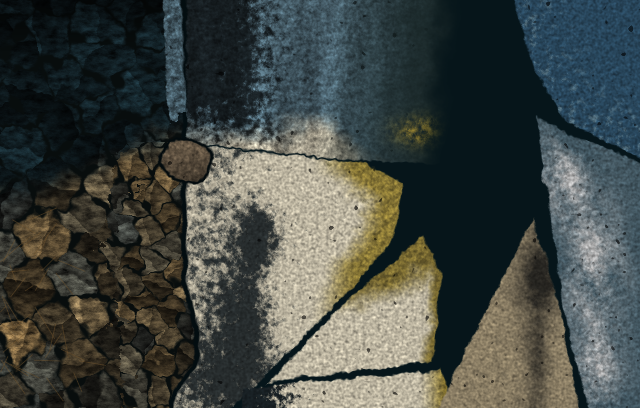
Give the GLSL for this texture, as a WebGL 1 fragment shader.

```glsl
precision highp float;
// Aerial view of broken ice on dark water beside a rocky shore, half in shade.
// Floes are intersections of half planes with noisy edges; rocks are faceted
// Voronoi cells; gradient noise adds stains, relief and dappled light.
uniform vec2 u_resolution;
vec2 p, q; // plain, roughened
vec3 col;

vec2 hash2(vec2 c) {
  return fract(sin(vec2(dot(c, vec2(127.1, 311.7)), dot(c, vec2(269.5, 183.3)))) * 43758.5);
}
float corner(vec2 i, vec2 f, vec2 o) { return dot(hash2(i + o) * 2. - 1., f - o); }
float noise(vec2 s) {
  vec2 i = floor(s), f = fract(s), u = f * f * (3. - 2. * f);
  return mix(mix(corner(i, f, vec2(0)), corner(i, f, vec2(1, 0)), u.x),
             mix(corner(i, f, vec2(0, 1)), corner(i, f, vec2(1)), u.x), u.y);
}
float fbm(vec2 s) {
  float sum = 0., amp = .6;
  for (int i = 0; i < 5; i++) {
    sum += amp * noise(s);
    s = mat2(1.6, 1.2, -1.2, 1.6) * s + 7.3;
    amp *= .6;
  }
  return sum;
}
// Distance to the line a-b, positive on the left of travel (y points down).
float edge(float ax, float ay, float bx, float by) {
  vec2 d = normalize(vec2(bx - ax, by - ay));
  return dot(q - vec2(ax, ay), vec2(d.y, -d.x));
}
float blob(float x, float y, float rx, float ry) {
  vec2 d = (p - vec2(x, y)) / vec2(rx, ry);
  return exp(-dot(d, d));
}
float cover(float d) { return 1. - smoothstep(-.014, .014, d); }
void lay(vec3 c, float d) { col = mix(col, c, cover(d)); }

vec3 rocks(float size, float lit) {
  vec2 s = mat2(.85, .5, -.6, .9) * (q + .13 * noise(q * 5.)) / size, near, id;
  float f1 = 9., f2 = 9.;
  for (int k = 0; k < 9; k++) {
    vec2 g = floor(s) + vec2(mod(float(k), 3.), floor(float(k) / 3.)) - 1.;
    vec2 r = g + .1 + .8 * hash2(g) - s;
    float d = length(r);
    if (d < f1) { f2 = f1; f1 = d; near = r; id = hash2(g + 5.); }
    else f2 = min(f2, d);
  }
  float facet = dot(near, normalize(id - .5));
  float tone = .3 + .7 * id.x * id.x + .5 * smoothstep(.06, .1, facet) - .5 * facet;
  tone *= .9 + 1.5 * fbm(p * vec2(7, 13));
  vec3 warm = mix(vec3(.24, .26, .25), vec3(.42, .34, .22), id.y);
  float gap = f2 - f1 + .35 * noise(p * 6.);
  return mix(vec3(.03, .05, .05), mix(vec3(.08, .145, .17), warm, lit) * tone, smoothstep(0., .16, gap));
}

void main() {
  // The canvas is 7.68 units wide, with y measured down from the top.
  p = vec2(gl_FragCoord.x, u_resolution.y - gl_FragCoord.y) * 7.68 / u_resolution.x;
  float n = fbm(p * 2.5), fine = fbm(p * 11.);
  q = p + .06 * vec2(noise(p * 4.), noise(p * 4. + 30.)) + .035 * vec2(fine, noise(p * 19.));
  float grain = 1. + .25 * (fine - fbm(p * 11. + .4)) + .35 * noise(p * 34.) + .3 * noise(p * 23.);
  grain *= 1. - .6 * smoothstep(.36, .48, noise(p * 13.));
  vec3 sun = vec3(.74, .71, .63) * grain, shade = vec3(.31, .41, .46) * grain;
  vec3 ochre = vec3(.5, .43, .16) * grain * (1. + .5 * fine), water = vec3(.022, .082, .102);
  float dusk = mix(2.35, 1.64, smoothstep(0., 2.2, p.x)) + .4 * smoothstep(3.9, 4.6, p.x);
  float lit = smoothstep(-.2, .2, p.y - dusk + .3 * n + .2 * blob(3.8, 1.5, .4, .3));
  vec3 ice = mix(shade, sun, lit);
  col = water;

  // Shaded sheet, stained at the left and sinking under water at the right.
  float d = max(edge(5.4, 1.97, 4.3, 1.92), edge(4.3, 1.92, 2.2, 1.71));
  d = max(d, edge(5.75, 0., 5.3, 1.9));
  float clean = mix(.28, .85, smoothstep(2.9, 3.4, p.x + .5 * n + .8 * fine));
  clean = max(clean, .8 * smoothstep(1.1, 1.8, p.y + .4 * n + .7 * fine));
  clean *= 1. + .6 * noise(p * vec2(4, .5)) + .6 * fine;
  float sunk = smoothstep(4., 5.7, p.x + .25 * n + .1 * p.y);
  vec3 sheet = mix(ice * clean, water + vec3(.06, .05, .03), sqrt(sunk));
  sheet = mix(sheet, ochre, blob(5.06, 1.58, .3, .16) * clamp(.65 + 2. * fine, 0., 1.));
  col = mix(col, sheet, cover(d) * (1. - smoothstep(.75, 1., sunk)));

  // Sunlit sheet with dirt on the shore side and an ochre rim.
  float rim = max(edge(4.3, 1.92, 4.85, 2.2), edge(4.85, 2.2, 4.72, 2.85));
  rim = max(rim, max(edge(4.72, 2.85, 4.3, 3.38), edge(4.3, 3.38, 2.9, 4.78)));
  float dirt = blob(3.12, 2.85, .24, .34) + .7 * blob(2.95, 3.7, .3, .6) + .7 * blob(2.9, 4.6, .6, .6);
  dirt += .45 - .45 * smoothstep(2.6, 3.5, p.x);
  sheet = mix(ice, shade * .27, .9 * smoothstep(.2, .9, dirt + 1.2 * fine + .4 * n));
  float stain = smoothstep(-.5, -.15, rim + .25 * n) * smoothstep(3.7, 4.3, p.x);
  lay(mix(sheet, ochre, .9 * stain), max(rim, edge(2.2, 1.735, 4.3, 1.945)));

  // Small sunlit floe and the strip below it.
  rim = max(edge(5.1, 2.82, 5.29, 3.3), edge(5.29, 3.3, 5.2, 4.3));
  d = max(rim, max(edge(3.4, 4.4, 4.05, 3.72), edge(4.05, 3.72, 5.1, 2.8)));
  stain = 1. - smoothstep(3.2, 3.6, p.y + .35 * (p.x - 4.9) + .3 * n);
  stain = max(stain, smoothstep(-.2, 0., rim + .2 * n));
  lay(mix(sun, ochre * .85, .9 * stain), max(d, edge(5.2, 4.33, 3.4, 4.56)));
  d = max(edge(3.4, 4.61, 5.35, 4.44), edge(5.3, 4.43, 5.42, 4.88));
  sheet = mix(shade * .3, sun, smoothstep(3.2, 3.6, p.x + fine));
  lay(mix(sheet, ochre, smoothstep(5., 5.4, p.x)), max(d, 2.9 - q.x));

  // Brown wedge, then the two blue floes on the right.
  d = max(edge(5.4, 4.6, 6.4, 2.62), max(edge(6.4, 2.62, 6.72, 3.7), edge(6.72, 3.7, 6.95, 4.88)));
  float soot = blob(6.5, 3.3, .3, .5) + .7 * blob(6.45, 4.4, .13, .8) + .5 * n + .6 * fine;
  lay(sun * mix(vec3(.74, .7, .63), vec3(.2), clamp(soot, 0., 1.)), d);
  d = max(edge(6.45, 1.43, 7.68, 1.96), max(edge(6.75, 3.6, 6.44, 1.5), edge(7.05, 4.88, 6.72, 3.5)));
  float dapple = blob(6.75, 2.1, .3, .5) + blob(7.1, 3.2, .35, .8) + blob(7.15, 4.5, .3, .5);
  dapple *= .5 + 1.8 * noise(vec2(p.x * 3. - p.y, p.y * 1.5)) + fine;
  lay(mix(shade * .8, vec3(.67) * grain, clamp(dapple, 0., 1.)), d);
  d = max(edge(7.68, 1.9, 6.75, 1.42), max(edge(6.75, 1.42, 6.3, .6), edge(6.35, .7, 6.17, 0.)));
  float frost = smoothstep(0., .4, fine + .3 * n) * smoothstep(-.9, 0., d);
  lay(shade * mix(vec3(.5, .66, .77), vec3(1), frost), d);

  // Shore: dark gap, rocks in two sizes, icy strip, dry grass and a boulder.
  d = q.x - 2.24 - .16 * smoothstep(3.3, 4.1, p.y) + .3 * smoothstep(4.2, 4.88, p.y);
  lay(water * .6, d);
  float small = step(1.4, p.x + .8 * n) * step(1.7, p.y);
  lay(rocks(mix(.5, .3, small), lit) * mix(.5, 1., smoothstep(0., .7, p.y)), d + .06);
  lay(shade * (.8 + fine), max(abs(q.x - 2.07 - .04 * p.y) - .11, p.y - 1.5 + n));
  for (int i = 0; i < 36; i++) {
    vec2 h = hash2(vec2(i, 3)), k = hash2(vec2(i, 8)) - .5;
    vec2 a = p - vec2(h.x * h.x, 2.6 + 2. * h.y), b = vec2(.2 + .3 * k.x, .8 * k.y);
    lay(vec3(.43, .32, .17), length(a - b * clamp(dot(a, b) / dot(b, b), 0., 1.)));
  }
  d = (length((q - vec2(2.23, 1.92)) / vec2(.28, .24)) - 1.) * .25;
  lay(water * .5, d - .035);
  lay(ochre * vec3(.7, .7, 1.5) * (2.7 - .9 * p.y), d);
  gl_FragColor = vec4(col, 1);
}
```
